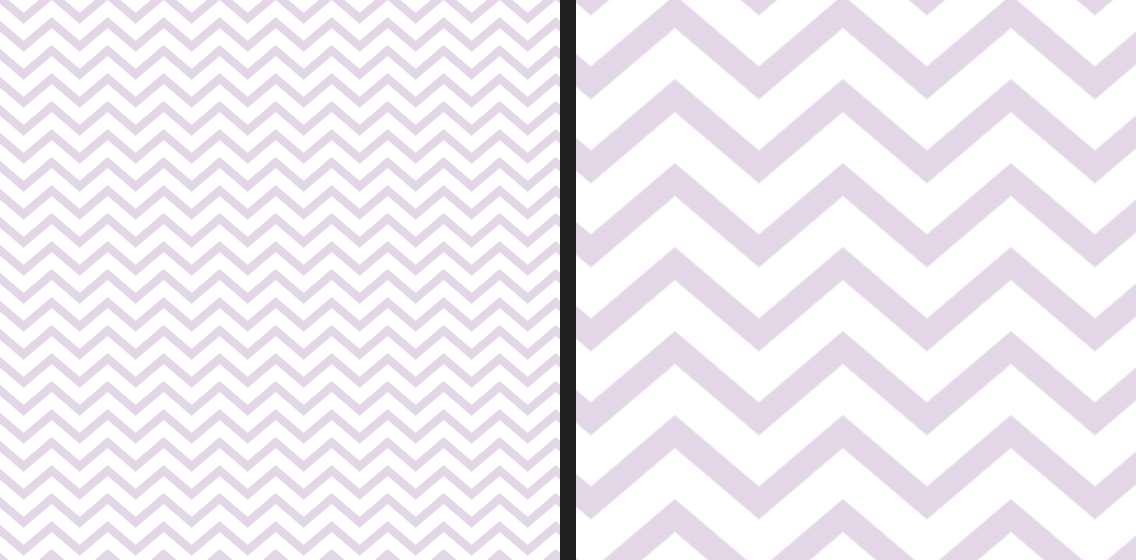
Left: the whole. Right: its middle third, enlarged.
Write a three.js fragment shader that draws this pattern.

```glsl
// Thin pale lilac chevron stripes zigzagging across a white ground.

#define ZIGZAGS 10.0       // peaks across the canvas
#define ROWS 20.0          // stripes up the canvas
#define PEAK_X 0.922       // position of a peak, in zigzag periods
#define PEAK_Y 0.196       // stripe centre at a peak, in row heights
#define RISE 0.85          // valley to peak, in row heights
#define THICKNESS 0.392    // vertical stripe thickness, in row heights
#define SOFTNESS 0.0024    // vertical edge blend, in canvas heights
#define GROUND vec3(1.0)
#define LILAC vec3(0.89, 0.84, 0.90)

varying vec2 vUv;

// Triangle wave: 1 at whole numbers, 0 halfway between them.
float triangleWave(float x) {
  return abs(2.0 * fract(x) - 1.0);
}

// Vertical distance to the nearest stripe centre, in row heights.
float chevronDistance(vec2 uv) {
  float drop = RISE * (1.0 - triangleWave(uv.x * ZIGZAGS - PEAK_X));
  float row = uv.y * ROWS - PEAK_Y + drop;
  return abs(fract(row + 0.5) - 0.5);
}

void main() {
  float edge = chevronDistance(vUv) - 0.5 * THICKNESS;
  float blend = 0.5 * SOFTNESS * ROWS;
  float stripe = 1.0 - smoothstep(-blend, blend, edge);
  gl_FragColor = vec4(mix(GROUND, LILAC, stripe), 1.0);
}
```
